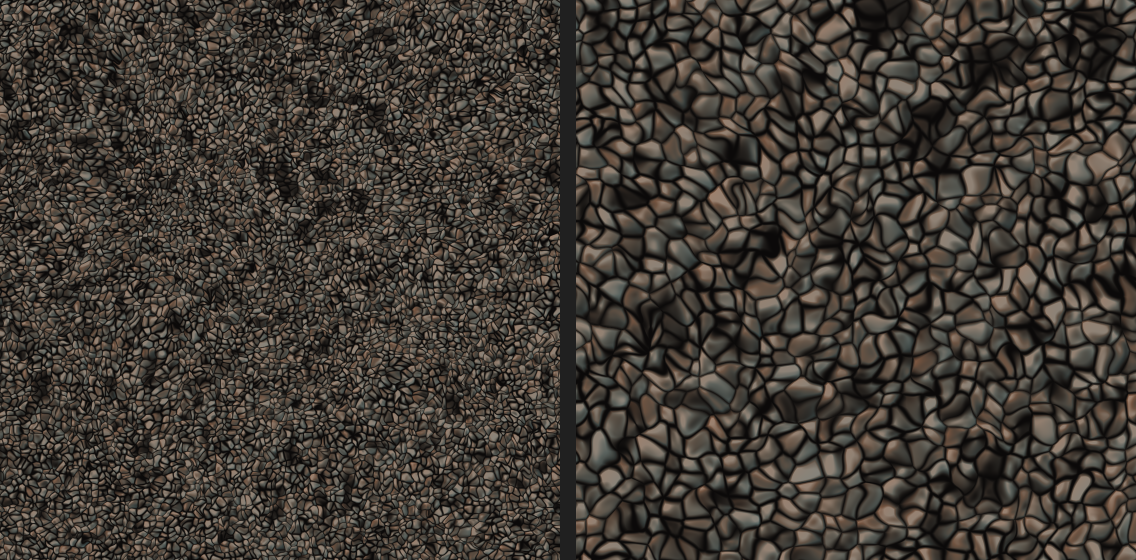
Left: the whole. Right: its middle third, enlarged.
Reproduce this texture procedurally as a WebGL 2 fragment shader.

```glsl
#version 300 es
precision highp float;

uniform vec2 u_resolution;
out vec4 fragColor;

const float GRAINS = 86.0;        // grains across the canvas
const float JITTER = 0.9;
const float STRETCH = 1.5;        // longest grain aspect
const float BEND = 0.42;          // warp that curls the grains
const float SIZE_DRIFT = 1.6;     // slow warp that varies grain size
const float SEAM_WIDTH = 0.43;
const float BODY_LEVEL = 0.75;
const float GRAIN_VARIATION = 0.34;
const float RELIEF = 0.42;
const float MOTTLE = 0.34;
const float FRINGE = 0.07;
const vec2 LIGHT = vec2(-0.45, 0.89);
const int SAMPLES = 2;            // per axis

const vec3 PIT = vec3(0.042, 0.036, 0.035);
const vec3 SHADOW = vec3(0.19, 0.17, 0.15);
const vec3 STONE = vec3(0.29, 0.27, 0.24);
const vec3 GREY = vec3(0.38, 0.38, 0.35);
const vec3 BROWN = vec3(0.41, 0.33, 0.27);
const vec3 GLINT = vec3(0.56, 0.51, 0.46);

vec3 hash3(vec2 p) {
    vec3 q = fract(vec3(p.xyx) * vec3(0.1031, 0.103, 0.0973));
    q += dot(q, q.yxz + 33.33);
    return fract((q.xxy + q.yzz) * q.zyx);
}

// Two independent value noises, each in -1..1
vec2 noise2(vec2 p) {
    vec2 i = floor(p);
    vec2 f = fract(p);
    f = f * f * (3.0 - 2.0 * f);
    vec2 low = mix(hash3(i).xy, hash3(i + vec2(1, 0)).xy, f.x);
    vec2 high = mix(hash3(i + vec2(0, 1)).xy, hash3(i + vec2(1, 1)).xy, f.x);
    return mix(low, high, f.y) * 2.0 - 1.0;
}

// Stretched cells: returns the gap to the neighbour, offset and id of the nearest
float grainCell(vec2 p, out vec2 offset, out vec2 id) {
    vec2 base = floor(p);
    float nearest = 9.0;
    float second = 9.0;
    for (int y = -2; y <= 2; y++) {
        for (int x = -2; x <= 2; x++) {
            vec2 cell = base + vec2(x, y);
            vec3 rnd = hash3(cell + 71.0);
            vec2 d = p - cell - 0.5 - JITTER * (rnd.xy - 0.5);
            float angle = rnd.z * 6.2832;
            vec2 axis = vec2(cos(angle), sin(angle));
            float aspect = mix(1.0, STRETCH, fract(rnd.z * 17.0));
            vec2 local = vec2(dot(d, axis), dot(d, vec2(-axis.y, axis.x)));
            float dist = length(local * vec2(inversesqrt(aspect), sqrt(aspect)));
            if (dist < nearest) {
                second = nearest;
                nearest = dist;
                offset = d;
                id = cell;
            } else {
                second = min(second, dist);
            }
        }
    }
    return second - nearest;
}

vec3 toneRamp(float t, float warmth) {
    float s = clamp(t, 0.0, 1.0) * 4.0;
    vec3 c = mix(PIT, SHADOW, clamp(s, 0.0, 1.0));
    c = mix(c, STONE, clamp(s - 1.0, 0.0, 1.0));
    c = mix(c, mix(GREY, BROWN, warmth), clamp(s - 2.0, 0.0, 1.0));
    return mix(c, GLINT, clamp(s - 3.0, 0.0, 1.0));
}

vec3 gravel(vec2 uv) {
    vec2 region = noise2(uv * 4.0 + 5.0) + 0.5 * noise2(uv * 9.0 + 40.0);
    vec2 p = uv * GRAINS + SIZE_DRIFT * region;
    p += BEND * noise2(p * 0.85 + 13.0);

    vec2 offset;
    vec2 id;
    float gap = grainCell(p, offset, id);
    vec3 rnd = hash3(id + 211.0);

    // Seams close where grains fuse and widen into pits elsewhere
    vec2 joint = noise2(p * 0.6 + 90.0);
    float body = smoothstep(0.0, SEAM_WIDTH, gap + 0.1 * joint.x + 0.02);
    body *= 1.0 - 0.75 * smoothstep(0.4, 0.85, joint.y + 0.12 * region.y);

    // Light from above, grain tone and surface mottling
    float shade = RELIEF * dot(offset, LIGHT);
    shade += GRAIN_VARIATION * (rnd.x - 0.5);
    shade += MOTTLE * noise2(p * 2.1 + 150.0).x + 0.04 * region.x;
    float tone = body * (BODY_LEVEL + shade);

    // Cool and rosy fringes along grain sides
    float warmth = smoothstep(0.35, 0.7, rnd.y + 0.15 * joint.x);
    float side = dot(offset, vec2(0.8, -0.6)) + 0.5 * (rnd.z - 0.5);
    vec3 color = toneRamp(tone, warmth);
    return color + FRINGE * side * vec3(-0.9, 0.1, 0.5) * smoothstep(0.05, 0.4, tone);
}

void main() {
    vec3 sum = vec3(0.0);
    for (int y = 0; y < SAMPLES; y++) {
        for (int x = 0; x < SAMPLES; x++) {
            vec2 shift = (vec2(x, y) + 0.5) / float(SAMPLES) - 0.5;
            sum += gravel((gl_FragCoord.xy + shift) / u_resolution);
        }
    }
    fragColor = vec4(clamp(sum / float(SAMPLES * SAMPLES), 0.0, 1.0), 1.0);
}
```
